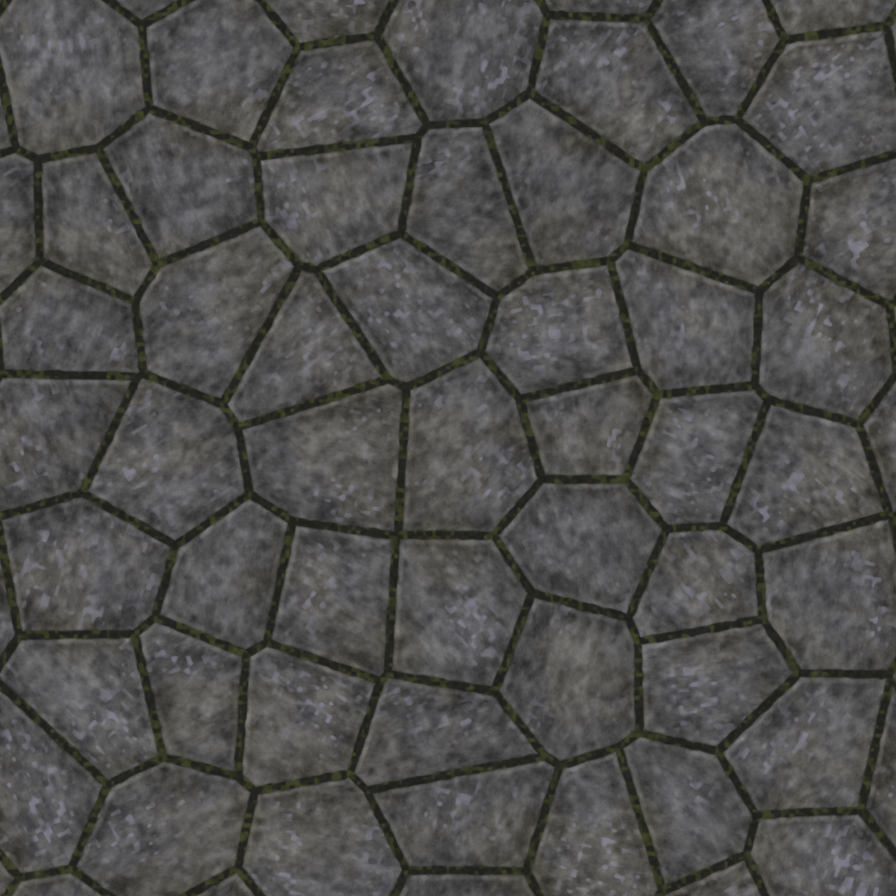
This texture is drawn by a Shadertoy shader. Its source:

```glsl
// Irregular grey paving stones with speckled faces and dark mossy joints.
#define STONES 7.0        // stones across the canvas
#define JITTER 0.80       // irregularity of the stone layout
#define JOINT 0.032       // half width of a joint, in stone units
#define RIM 0.036         // width of the worn light rim
#define RIM_GAIN 0.085
#define GRAIN 165.0       // grains across the canvas
#define STONE_EDGE vec3(0.262, 0.260, 0.258)
#define STONE_FACE vec3(0.345, 0.341, 0.347)
#define SPECKLE vec3(0.54, 0.54, 0.61)
#define JOINT_DARK vec3(0.135, 0.135, 0.122)
#define JOINT_MOSS vec3(0.235, 0.255, 0.150)

float hash1(vec2 p) {
    vec3 q = fract(p.xyx * 0.1031);
    q += dot(q, q.yzx + 33.33);
    return fract((q.x + q.y) * q.z);
}

vec2 hash2(vec2 p) {
    return vec2(hash1(p + 17.0), hash1(p + 71.0));
}

float noise(vec2 p) {
    vec2 cell = floor(p), f = fract(p);
    f = f * f * (3.0 - 2.0 * f);
    return mix(mix(hash1(cell), hash1(cell + vec2(1, 0)), f.x),
               mix(hash1(cell + vec2(0, 1)), hash1(cell + vec2(1, 1)), f.x), f.y);
}

float fbm(vec2 p) {
    float sum = 0.0, gain = 0.5;
    for (int i = 0; i < 4; i++) {
        sum += gain * noise(p);
        p = mat2(1.6, 1.2, -1.2, 1.6) * p + 9.7;
        gain *= 0.5;
    }
    return sum / 0.9375;
}

// Stone centre; the layout repeats across the canvas.
vec2 centre(vec2 cell) {
    return cell + 0.5 + JITTER * (hash2(mod(cell, STONES)) - 0.5);
}

// Distance to the nearest joint, the inward normal there, and the stone cell.
float stoneDistance(vec2 p, out vec2 inward, out vec2 stone) {
    vec2 home = floor(p), nearest = vec2(0.0);
    float best = 1e3;
    for (int y = -2; y <= 2; y++)
    for (int x = -2; x <= 2; x++) {
        vec2 cell = home + vec2(x, y);
        vec2 toCentre = centre(cell) - p;
        float d = dot(toCentre, toCentre);
        if (d < best) { best = d; nearest = toCentre; stone = cell; }
    }
    float edge = 1e3;
    inward = vec2(0.0, 1.0);
    for (int y = -2; y <= 2; y++)
    for (int x = -2; x <= 2; x++) {
        if (x == 0 && y == 0) continue;
        vec2 toCentre = centre(stone + vec2(x, y)) - p;
        vec2 across = normalize(nearest - toCentre);
        float d = -dot(0.5 * (nearest + toCentre), across);
        if (d < edge) { edge = d; inward = across; }
    }
    return edge;
}

void mainImage(out vec4 fragColor, in vec2 fragCoord) {
    vec2 uv = fragCoord / iResolution.y;
    float pixel = STONES / iResolution.y;
    vec2 inward, stone;
    float wobble = 0.012 * (noise(uv * 110.0) - 0.5);
    float d = stoneDistance(uv * STONES, inward, stone) + wobble;

    // Each stone has its own grain direction and tone.
    stone = mod(stone, STONES);
    float angle = 6.2832 * hash1(stone + 3.0);
    float c = cos(angle), s = sin(angle);
    vec2 g = mat2(c, s, -s, c) * uv * vec2(1.0, 0.8) + 2.0 * hash2(stone + 40.0) + 2.0;
    float tone = hash1(stone + 90.0) - 0.5;

    // Face: darker towards the joints, mottled and grainy.
    float inside = smoothstep(0.0, 0.28, d + 0.12 * (fbm(uv * 24.0) - 0.5));
    vec3 color = mix(STONE_EDGE, STONE_FACE, inside) + 0.025 * tone;
    float mottle = fbm(g * 30.0) - 0.5;
    float grain = fbm(g * GRAIN * 0.7) - 0.5;
    color += 0.13 * mottle + 0.25 * grain;
    color += vec3(0.010, 0.006, -0.014) * smoothstep(0.45, 0.65, fbm(uv * 14.0 + 5.0));

    // Pale bluish speckles gather in patches.
    float patches = smoothstep(0.30, 0.70, fbm(g * 20.0 + 31.0));
    float dots = smoothstep(0.58, 0.92, noise(g * GRAIN + 7.0));
    color = mix(color, SPECKLE, 0.65 * dots * patches * (0.3 + 0.7 * inside));

    // Worn rim, brighter on the upper left of each stone.
    float facing = dot(inward, normalize(vec2(0.6, -0.8)));
    float rim = 1.0 - smoothstep(0.0, RIM, abs(d - JOINT - 0.6 * RIM));
    color += RIM_GAIN * rim * (0.65 + 0.35 * facing) * (0.5 + noise(uv * 70.0));

    // Joint filled with dark soil and flecks of moss.
    float moss = smoothstep(0.42, 0.78, noise(uv * 190.0) * 0.7 + noise(uv * 45.0) * 0.3);
    vec3 joint = mix(JOINT_DARK, JOINT_MOSS, 0.85 * moss);
    joint *= 0.85 + 0.3 * noise(uv * 240.0);
    float soft = max(0.011, 0.7 * pixel);
    color = mix(joint, color, smoothstep(JOINT - soft, JOINT + soft, d));

    fragColor = vec4(clamp(color, 0.0, 1.0), 1.0);
}
```
